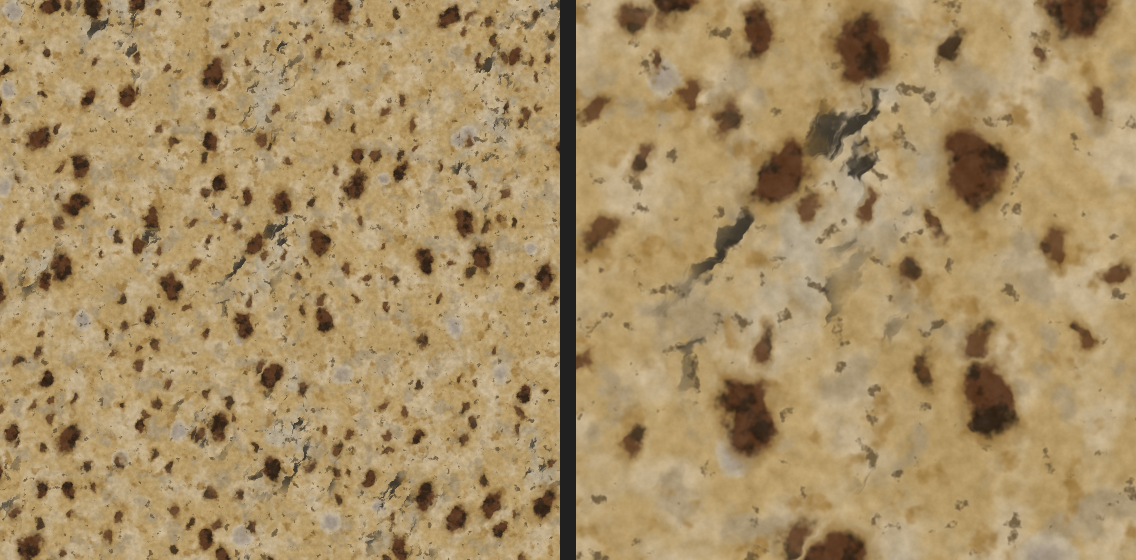
Left, the full canvas; right, a detail of the centre.
Reproduce this texture procedurally as a WebGL 1 fragment shader.

```glsl
precision highp float;
uniform vec2 u_resolution;

vec2 hash2(vec2 p) {
  vec3 q = fract(p.xyx * vec3(0.1031, 0.1030, 0.0973));
  q += dot(q, q.yzx + 33.33);
  return fract((q.xx + q.yz) * q.zy);
}

float cornerSlope(vec2 cell, vec2 offset) {
  float angle = 6.2832 * hash2(cell).x;
  return dot(vec2(cos(angle), sin(angle)), offset);
}

// Gradient noise, roughly -0.7 to 0.7
float noise(vec2 p) {
  vec2 i = floor(p), f = fract(p);
  vec2 u = f * f * f * (f * (f * 6.0 - 15.0) + 10.0);
  vec2 e = vec2(1.0, 0.0);
  float low = mix(cornerSlope(i, f), cornerSlope(i + e, f - e), u.x);
  float high = mix(cornerSlope(i + e.yx, f - e.yx), cornerSlope(i + 1.0, f - 1.0), u.x);
  return mix(low, high, u.y);
}

float fbm(vec2 p) {
  float sum = 0.0, amplitude = 1.0;
  for (int i = 0; i < 4; i++) {
    sum += amplitude * noise(p);
    p = mat2(1.6, 1.2, -1.2, 1.6) * p + 17.3;
    amplitude *= 0.55;
  }
  return sum;
}

// Signed field of scattered leaning grains: negative inside, in grain radii
float grains(vec2 p, float cells, float share, float radius, float stretch, float seed) {
  vec2 q = p * cells + seed;
  vec2 home = floor(q);
  float nearest = 4.0;
  for (int y = -1; y <= 1; y++) {
    for (int x = -1; x <= 1; x++) {
      vec2 id = home + vec2(float(x), float(y));
      vec2 pick = hash2(id + 71.0);
      vec2 d = q - id - hash2(id);
      float lean = mix(0.7, 1.9, pick.y);
      vec2 axis = vec2(cos(lean), sin(lean));
      vec2 local = vec2(dot(d, axis) / stretch, dot(d, vec2(-axis.y, axis.x)) * stretch);
      float size = radius * mix(0.65, 1.25, hash2(id + 133.0).x);
      if (pick.x < share) nearest = min(nearest, length(local) / size - 1.0);
    }
  }
  return nearest;
}

void main() {
  vec2 p = gl_FragCoord.xy / min(u_resolution.x, u_resolution.y);
  vec2 ragged = p + 0.009 * vec2(fbm(p * 45.0 + 3.0), fbm(p * 45.0 + 61.0));
  float fine = fbm(p * 95.0 + 29.0);

  // Cloudy ground of ochre, cream, grey and tan
  vec3 color = mix(vec3(0.71, 0.60, 0.40), vec3(0.76, 0.68, 0.54),
                   smoothstep(-0.25, 0.45, fbm(p * 19.0)));
  color = mix(color, vec3(0.64, 0.57, 0.45), 0.8 * smoothstep(0.1, 0.5, fbm(p * 24.0 + 40.0)));
  color = mix(color, vec3(0.60, 0.46, 0.24), 0.75 * smoothstep(0.2, 0.65, fbm(p * 34.0 + 80.0)));
  color += 0.07 * fine + 0.03 * noise(p * 12.0 + 9.0);

  // Greyish quartz drifts and round pale spots
  float drift = smoothstep(0.1, 0.5, fbm(p * vec2(5.0, 3.5) + 12.0));
  float quartz = drift * smoothstep(0.0, 0.4, fbm(p * 16.0 + 150.0));
  color = mix(color, vec3(0.69, 0.65, 0.57) + 0.08 * fine, 0.75 * quartz);
  float spot = grains(mix(p, ragged, 0.6), 8.0, 0.28, 0.14, 1.05, 230.0);
  vec3 spotColor = mix(vec3(0.61, 0.57, 0.54), vec3(0.74, 0.69, 0.60), smoothstep(-0.7, -0.1, spot));
  color = mix(color, spotColor + 0.07 * fine, 0.75 * smoothstep(0.15, -0.2, spot));

  // Fine peppering, denser in the drifts
  float pepper = fbm(p * 58.0 + 200.0) + 0.16 * drift;
  color = mix(color, vec3(0.36, 0.29, 0.19), 0.75 * smoothstep(0.4, 0.72, pepper));

  // Broken black streaks running up to the right
  vec2 along = vec2(dot(ragged, vec2(0.83, -0.56)), dot(ragged, vec2(0.56, 0.83)));
  float streak = fbm(along * vec2(42.0, 15.0) + 300.0);
  color = mix(color, vec3(0.20, 0.18, 0.15), 0.9 * drift * smoothstep(0.22, 0.5, streak));

  // Brown grains with rusty rims and blackened parts
  float large = grains(ragged, 10.5, 0.5, 0.19, 1.25, 410.0);
  float small = grains(ragged, 23.0, 0.35, 0.19, 1.3, 520.0);
  float rim = max(smoothstep(0.65, 0.0, large), 0.8 * smoothstep(0.8, 0.0, small));
  color = mix(color, vec3(0.54, 0.41, 0.21), 0.6 * rim);
  float body = max(smoothstep(0.15, -0.25, large), 0.8 * smoothstep(0.2, -0.4, small));
  vec3 mineral = mix(vec3(0.34, 0.21, 0.13), vec3(0.17, 0.12, 0.08),
                     smoothstep(-0.15, 0.3, fbm(p * 40.0 + 350.0)));
  color = mix(color, mineral + 0.05 * fine, 0.93 * body);

  gl_FragColor = vec4(clamp(color, 0.0, 1.0), 1.0);
}
```
